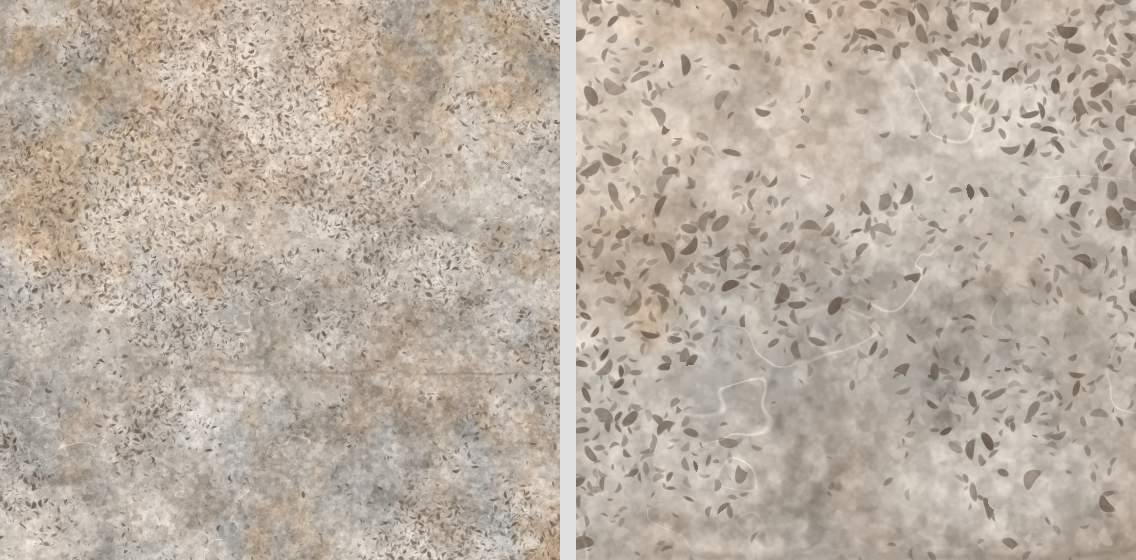
Left: the whole. Right: its middle third, enlarged.
A Shadertoy shader for this texture:

```glsl
float hash21(vec2 p) {
    vec3 q = fract(vec3(p.xyx) * 0.1031);
    q += dot(q, q.yzx + 33.33);
    return fract((q.x + q.y) * q.z);
}

vec2 hash22(vec2 p) {
    return vec2(hash21(p + 11.7), hash21(p + 47.3));
}

// Cellular noise: random cell tones blended by distance to each cell point
float softCells(vec2 p) {
    vec2 cell = floor(p), f = p - cell;
    float tone = 0.0, total = 0.0;
    for (int y = -1; y <= 1; y++)
    for (int x = -1; x <= 1; x++) {
        vec2 o = vec2(x, y);
        vec2 d = o + hash22(cell + o) - f;
        float w = exp(-6.0 * dot(d, d));
        tone += w * hash21(cell + o + 83.1);
        total += w;
    }
    return tone / total;
}

float mottle(vec2 p, int octaves) {
    float sum = 0.0, total = 0.0, amp = 1.0;
    for (int i = 0; i < octaves; i++) {
        sum += amp * softCells(p);
        total += amp;
        amp *= 0.6;
        p = mat2(1.6, 1.2, -1.2, 1.6) * p + 19.4;
    }
    return sum / total;
}

// Bent, randomly turned chips; density is the chance that a cell holds one
float flecks(vec2 uv, float grid, float density, float pixel) {
    vec2 p = uv * grid, cell = floor(p), f = p - cell;
    float blur = 0.75 * pixel * grid, mask = 0.0;
    for (int y = -1; y <= 1; y++)
    for (int x = -1; x <= 1; x++) {
        vec2 o = vec2(x, y), id = cell + o;
        if (hash21(id + 5.2) > density) continue;
        vec2 d = f - o - hash22(id);
        float angle = 6.2832 * hash21(id + 29.6);
        float size = mix(0.55, 1.3, hash21(id + 61.8));
        d = mat2(cos(angle), -sin(angle), sin(angle), cos(angle)) * d;
        d.y += (hash21(id + 7.9) - 0.5) * 1.8 * d.x * d.x;
        vec2 radius = size * vec2(0.44, mix(0.13, 0.25, hash21(id + 3.4)));
        float edge = (length(d / radius) - 1.0) * radius.y;
        float strength = mix(0.45, 1.0, hash21(id + 71.5));
        mask = max(mask, strength * (1.0 - smoothstep(-blur, blur, edge)));
    }
    return mask;
}

// Worn rectangular paint remnants scattered over the wall
float remnants(vec2 uv, float wobble) {
    float mask = 0.0;
    for (int i = 0; i < 9; i++) {
        vec2 id = vec2(float(i), 4.0);
        vec2 center = hash22(id) * vec2(0.9, 0.65) + 0.05;
        vec2 extent = mix(vec2(0.02), vec2(0.05, 0.04), hash22(id + 31.0));
        vec2 d = abs(uv - center) - extent;
        float edge = max(d.x, d.y) + wobble * 0.16;
        mask = max(mask, 1.0 - smoothstep(-0.012, 0.012, edge));
    }
    return mask;
}

float seam(float offset, float width) {
    return exp(-offset * offset / (width * width));
}

// Thin contour lines of a noise field, kept only where the gate is open
float cracks(vec2 uv, float gate, float pixel) {
    float level = abs(mottle(uv * vec2(5.0, 7.0) + 61.0, 4) - 0.5);
    return (1.0 - smoothstep(0.0, 0.006 + 2.0 * pixel, level)) * gate;
}

void mainImage(out vec4 fragColor, in vec2 fragCoord) {
    vec2 uv = fragCoord / iResolution.xy;
    float pixel = 1.0 / iResolution.y;
    float broad = mottle(uv * 4.0 + 3.0, 5) - 0.5;
    float medium = mottle(uv * 14.0 + 40.0, 4) - 0.5;
    float fine = mottle(uv * 110.0 + 9.0, 3) - 0.5;
    float hue = mottle(uv * vec2(6.0, 4.0) + 70.0, 4) - 0.5;

    // Stone ground drifting between cool grey and warm tan
    vec3 color = vec3(0.715, 0.665, 0.612);
    color += 0.26 * broad + 0.30 * medium + 0.28 * fine;
    color += vec3(0.12, -0.01, -0.12) * hue;

    // Rust stains, with one tall streak at the upper right
    float rust = smoothstep(0.55, 0.74, mottle(uv * vec2(6.0, 4.0) + 25.0, 4));
    float streak = seam(uv.x - 0.81 + 0.08 * medium, 0.03) * smoothstep(0.5, 0.95, uv.y);
    color = mix(color, vec3(0.76, 0.63, 0.48) + 0.3 * fine, 0.5 * max(rust, streak));

    // Pale scuffs and paint remnants
    float scuff = smoothstep(0.55, 0.72, mottle(uv * vec2(5.0, 8.0) + 90.0, 5));
    float paint = remnants(uv, medium + 0.5 * fine) * smoothstep(-0.2, 0.15, medium + broad);
    color = mix(color, vec3(0.84, 0.81, 0.77) + 0.25 * fine, 0.6 * max(scuff, paint));

    // Faint panel seams
    float drift = 0.015 * medium;
    float across = seam(uv.y - 0.335 + drift, 0.003) * smoothstep(0.2, 0.35, uv.x);
    float upright = seam(uv.x - 0.63 + drift, 0.004) + 0.6 * seam(uv.x - 0.23 + drift, 0.003);
    color -= (0.11 * across + 0.05 * upright) * smoothstep(-0.2, 0.1, medium + fine);

    // Pitted zones: pale ground, light chips, then dark chips
    vec2 fromCore = (uv - vec2(0.36, 0.70)) / vec2(0.30, 0.28);
    float core = exp(-dot(fromCore, fromCore));
    float pits = smoothstep(0.44, 0.68, mottle(uv * 5.5 + 52.0, 4) + 0.17 * core);
    color += 0.05 * pits;
    vec2 bent = uv + 0.004 * vec2(medium, hue);
    float light = flecks(bent + 0.37, 95.0, 0.1 + 0.4 * pits, pixel);
    float chips = flecks(bent, 82.0, 0.02 + 0.72 * pits, pixel);
    float specks = flecks(bent + 0.71, 150.0, 0.07 + 0.45 * pits, pixel);
    vec3 chipColor = vec3(0.42, 0.36, 0.31) + 0.15 * fine + 0.12 * hue;
    color = mix(color, vec3(0.86, 0.81, 0.76), 0.45 * light);
    color = mix(color, chipColor, max(0.85 * chips, 0.6 * specks));

    // Hairline scratches
    float gate = smoothstep(0.5, 0.66, mottle(uv * 6.0 + 14.0, 2)) * (1.0 - pits);
    color += 0.12 * cracks(uv, gate, pixel);

    fragColor = vec4(clamp(color, 0.0, 1.0), 1.0);
}
```
